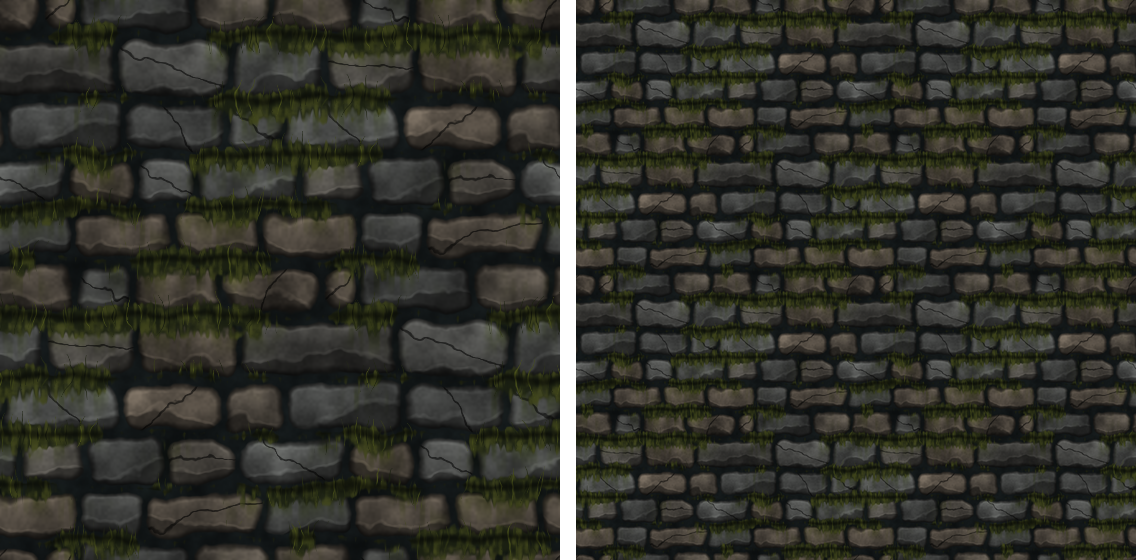
Left: one tile. Right: repeated 2 by 2.
Give the GLSL for this texture, as a Shadertoy shader.

```glsl
// Old dark stone wall: ten courses of worn, rounded blocks with moss and grass in the joints.
// Five courses are generated, then repeated half a width aside; every hash and noise
// wraps on that same staggered lattice, so the wall tiles without a seam.

const float COURSES = 5.0;
const float FIRST_JOINT = 0.0365;
const float JOINT_SHIFT[5] = float[5](0.0, -0.006, -0.0117, -0.0135, 0.001);
const float STONE_COUNT[5] = float[5](6.0, 7.0, 6.0, 5.0, 7.0);
const float ROW_PHASE[5] = float[5](0.098, 0.029, 0.039, 0.072, 0.104);

const vec3 WARM_STONE = vec3(0.35, 0.318, 0.28);
const vec3 COOL_STONE = vec3(0.275, 0.28, 0.275);
const vec3 GAP = vec3(0.07, 0.088, 0.092);
const vec3 MOSS_DARK = vec3(0.105, 0.125, 0.065);
const vec3 MOSS_LIGHT = vec3(0.25, 0.27, 0.105);
const vec3 GRASS = vec3(0.31, 0.34, 0.11);

float hash(vec2 c) {
    vec3 q = fract(c.xyx * vec3(0.1031, 0.1030, 0.0973));
    q += dot(q, q.yzx + 33.33);
    return fract((q.x + q.y) * q.z);
}

// Folds a noise cell onto the staggered lattice; n holds even cell counts.
vec2 wrapCell(vec2 c, vec2 n) {
    float k = floor(2.0 * c.y / n.y);
    return vec2(mod(c.x + 0.5 * k * n.x, n.x), c.y - 0.5 * k * n.y);
}

float noise(vec2 uv, vec2 n) {
    vec2 c = floor(uv * n), f = fract(uv * n);
    f = f * f * (3.0 - 2.0 * f);
    vec2 e = vec2(1.0, 0.0);
    float low = mix(hash(wrapCell(c, n)), hash(wrapCell(c + e, n)), f.x);
    float high = mix(hash(wrapCell(c + e.yx, n)), hash(wrapCell(c + 1.0, n)), f.x);
    return mix(low, high, f.y);
}

float fbm(vec2 uv, vec2 n) {
    float sum = 0.0, weight = 0.533;
    for (int i = 0; i < 4; i++) {
        sum += weight * noise(uv, n);
        n *= 2.0;
        weight *= 0.5;
    }
    return sum;
}

float rowId(float r) { return r - COURSES * floor(r / COURSES); }

float jointHeight(float r) {
    return FIRST_JOINT + 0.1 * r + JOINT_SHIFT[int(rowId(r) + 0.5)];
}

float stoneEdge(float i, float id, float count) {
    return i + 0.66 * (hash(vec2(mod(i, count), id + 11.0)) - 0.5);
}

float roundBox(vec2 p, vec2 size, float radius) {
    vec2 q = abs(p) - size + radius;
    return length(max(q, 0.0)) + min(max(q.x, q.y), 0.0) - radius;
}

// Grass strokes leaving joint r; returns coverage and tint.
vec2 blades(float x, float dist, float r, float soft) {
    const float CELLS = 90.0;
    x += 0.5 * floor(r / COURSES);
    vec2 best = vec2(0.0);
    for (int j = -2; j <= 2; j++) {
        float cell = floor(x * CELLS) + float(j);
        vec2 key = vec2(mod(cell, CELLS), rowId(r) + 40.0);
        float tint = hash(key + 17.0);
        float reach = 0.01 + 0.028 * hash(key + 31.0);
        float root = (cell + hash(key)) / CELLS;
        float bend = (hash(key + 53.0) - 0.5) * dist * (0.3 + 12.0 * dist);
        float width = 0.0016 * (1.0 - dist / reach);
        float mask = smoothstep(width + soft, width - soft, abs(x - root - bend));
        mask *= step(dist, reach);
        if (mask > best.x) best = vec2(mask, tint);
    }
    return best;
}

// Stone face: q is the offset from its centre, d the distance to its outline.
vec3 stoneColor(vec2 uv, vec2 q, vec2 halfSize, float d, vec2 seed) {
    vec2 local = q / halfSize;
    float mottle = fbm(uv, vec2(24.0)), grain = noise(uv, vec2(180.0));
    vec3 color = mix(COOL_STONE, WARM_STONE, smoothstep(0.25, 0.65, seed.x));
    color *= (0.82 + 0.3 * seed.y) * (0.62 + 0.7 * mottle + 0.12 * grain);
    color *= 0.96 + 0.14 * local.y;
    // Chipped lower facet with a pale lip
    float chip = local.y + 0.55 + 1.3 * (fbm(uv, vec2(14.0)) - 0.5) + (seed.x - 0.5) * local.x;
    color *= mix(0.68, 1.0, smoothstep(-0.06, 0.06, chip));
    color *= 1.0 + 0.16 * smoothstep(0.12, 0.0, abs(chip - 0.12));
    // Diagonal crack on some stones
    float angle = 0.5 + 2.2 * seed.x;
    float crack = abs(dot(q, vec2(cos(angle), sin(angle))) + 0.03 * (mottle - 0.5));
    color *= 1.0 - 0.55 * step(0.55, seed.y) * smoothstep(0.003, 0.0006, crack);
    // Worn rim, lit from above
    color *= 1.0 + 0.18 * smoothstep(0.006, 0.0, abs(d + 0.009)) * smoothstep(0.2, 0.9, local.y);
    return color * mix(0.45, 1.0, smoothstep(0.0, -0.013, d));
}

void mainImage(out vec4 fragColor, in vec2 fragCoord) {
    vec2 uv = fragCoord / iResolution.xy;
    float soft = 0.7 / iResolution.y;
    vec2 wobble = vec2(fbm(uv, vec2(18.0)), fbm(uv + vec2(0.37, 0.13), vec2(18.0))) - 0.5;
    vec2 p = uv + 0.026 * wobble;

    // Course and stone under this point
    float r = floor((p.y - FIRST_JOINT) * 10.0);
    if (p.y < jointHeight(r)) r -= 1.0;
    else if (p.y >= jointHeight(r + 1.0)) r += 1.0;
    float id = rowId(r), x = p.x + 0.5 * floor(r / COURSES);
    float count = STONE_COUNT[int(id + 0.5)], phase = ROW_PHASE[int(id + 0.5)];
    float u = (x - phase) * count, i = floor(u);
    if (u < stoneEdge(i, id, count)) i -= 1.0;
    else if (u >= stoneEdge(i + 1.0, id, count)) i += 1.0;
    vec2 key = vec2(mod(i, count), id);
    vec2 seed = vec2(hash(key + 3.0), hash(key + 71.0));
    vec2 low = vec2(stoneEdge(i, id, count) / count + phase, jointHeight(r));
    vec2 high = vec2(stoneEdge(i + 1.0, id, count) / count + phase, jointHeight(r + 1.0));
    float below = p.y - low.y, above = high.y - p.y;
    high.y -= 0.01 * seed.x;
    vec2 q = vec2(x, p.y) - 0.5 * (low + high), halfSize = 0.5 * (high - low) - vec2(0.005, 0.008);
    float d = roundBox(q, halfSize, 0.018 + 0.01 * seed.y);

    // Stones over the dark gaps
    vec3 color = GAP * (0.6 + 0.8 * fbm(uv, vec2(40.0)));
    color = mix(color, stoneColor(uv, q, halfSize, d, seed), smoothstep(0.001 + soft, -0.003, d));
    color *= 0.72 + 0.5 * fbm(uv, vec2(6.0));

    // Damp green streaks, then moss and grass
    float lush = smoothstep(0.39, 0.66, fbm(uv + 0.21, vec2(8.0)));
    float streak = noise(uv, vec2(110.0, 14.0)), fiber = noise(uv, vec2(170.0, 60.0));
    float stain = lush * smoothstep(0.085, 0.01, above) * smoothstep(0.2, 0.75, streak);
    color = mix(color, color * vec3(0.72, 0.8, 0.48), stain);
    float growth = lush + 0.6 * (fiber - 0.5) - min(above / 0.042, below / 0.022);
    float depth = mix(0.5, 1.0, smoothstep(0.0, 0.012, min(above, below)));
    vec3 moss = mix(MOSS_DARK, MOSS_LIGHT, smoothstep(0.35, 0.8, 0.5 * fiber + 0.5 * fbm(uv, vec2(48.0))));
    color = mix(color, moss * depth, 0.9 * smoothstep(0.0, 0.35, growth));
    vec2 up = blades(p.x, below, r, soft), down = blades(p.x, above, r + 1.0, soft);
    vec2 grass = up.x > down.x ? up : down;
    color = mix(color, mix(MOSS_DARK, GRASS, grass.y * grass.y) * depth, grass.x * smoothstep(0.15, 0.6, lush));
    fragColor = vec4(color, 1.0);
}
```
